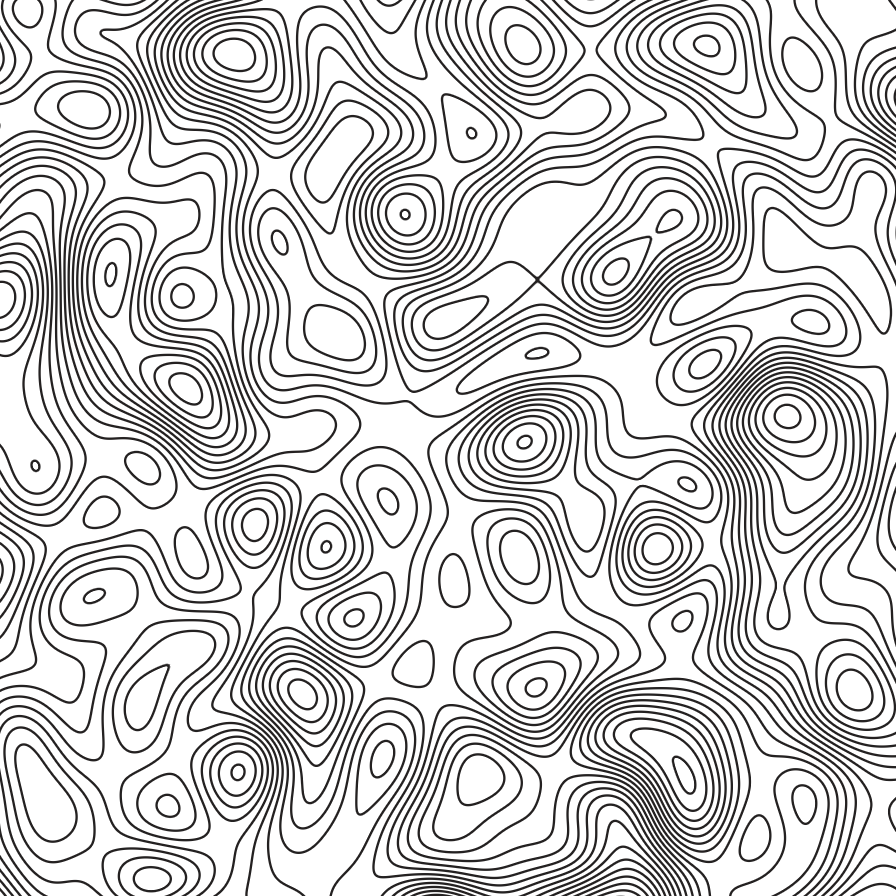
Reproduce this pattern procedurally as a Shadertoy shader.

```glsl
// Topographic contour map: thin dark level lines over smooth random hills.

#define WAVES 44            // number of layered sines
#define LOW_FREQ 1.5        // broadest hills, cycles per canvas
#define HIGH_FREQ 9.0       // smallest hills, cycles per canvas
#define STEEPNESS 96.0      // RMS slope, contour levels per canvas
#define LINE_WIDTH 0.0026   // stroke width, canvas units
#define MIN_SLOPE 6.0       // keeps strokes thin on flat summits
#define SEED 3.7
#define INK vec3(0.14, 0.13, 0.13)
#define PAPER vec3(1.0)

const float TAU = 6.28318;
const float GOLDEN_ANGLE = 2.39996;

float hash(float n) {
    return fract(sin(n * 12.99 + SEED) * 4375.85);
}

// Terrain as a sum of plane waves: x = height in levels, yz = exact gradient.
vec3 terrain(vec2 p) {
    vec3 sum = vec3(0.0);
    float waveSlope = STEEPNESS * sqrt(2.0 / float(WAVES));
    for (int i = 0; i < WAVES; i++) {
        float n = float(i);
        float angle = n * GOLDEN_ANGLE + hash(n + 91.0);
        float freq = TAU * mix(LOW_FREQ, HIGH_FREQ, (n + hash(n + 37.0)) / float(WAVES));
        vec2 dir = vec2(cos(angle), sin(angle));
        float phase = freq * dot(dir, p) + TAU * hash(n + 1.0);
        sum += waveSlope * vec3(sin(phase) / freq, dir * cos(phase));
    }
    return sum;
}

void mainImage(out vec4 fragColor, in vec2 fragCoord) {
    float pixel = 1.0 / iResolution.y;
    vec3 land = terrain(fragCoord * pixel);

    // Distance to the nearest level line, from height offset over slope
    float offset = abs(fract(land.x) - 0.5);
    float dist = offset / max(length(land.yz), MIN_SLOPE);

    // Antialiased stroke, one pixel of edge
    float stroke = clamp(0.5 + (0.5 * LINE_WIDTH - dist) / pixel, 0.0, 1.0);
    fragColor = vec4(mix(PAPER, INK, stroke), 1.0);
}
```
